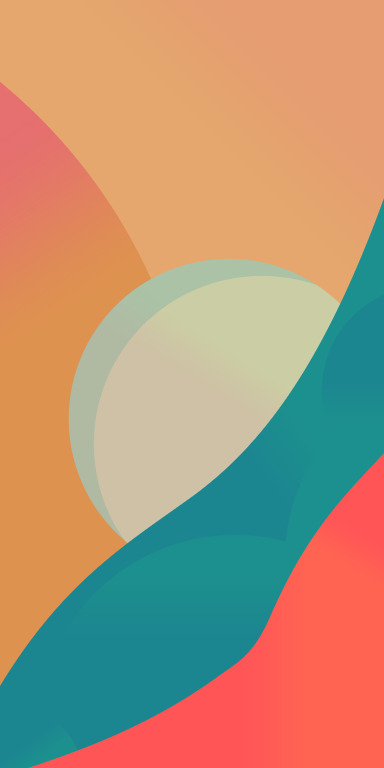
Give the GLSL for this background, as a WebGL 2 fragment shader.

```glsl
#version 300 es
precision highp float;
// Flat layered sunset: a diagonal sky, a round orange hill, a pale moon with
// a crescent rim, a teal wave with soft inner arcs and a coral foreground.
// Discs are distance functions; the wave edges are Hermite curves of x.

uniform vec2 u_resolution;
out vec4 outColor;

// Canvas space: x in 0..1, y in 0..2, origin at the lower left.
const vec2 CANVAS = vec2(1.0, 2.0);

// Discs: centre x, centre y, radius
const vec3 HILL       = vec3(-0.896, 0.693, 1.414);
const vec3 MOON       = vec3(0.596, 0.909, 0.417);
const vec3 MOON_FACE  = vec3(0.682, 0.844, 0.4375);
const vec3 LOW_ARC    = vec3(0.612, 0.094, 0.513);
const vec3 SIDE_ARC   = vec3(1.250, 0.542, 0.508);
const vec3 SHADE_ARC  = vec3(1.109, 0.984, 0.271);
const vec3 CORNER_ARC = vec3(-0.026, -0.057, 0.250);

// Wave knots: x, height, slope
const vec3 CREST[3] = vec3[3](vec3(0.0, 0.2135, 1.65), vec3(0.495, 0.703, 0.72),
                              vec3(1.0, 1.484, 2.75));
const vec3 SHORE[4] = vec3[4](vec3(0.073, 0.0, 0.33), vec3(0.573, 0.242, 0.73),
                              vec3(0.703, 0.393, 2.3), vec3(1.0, 0.82, 1.08));

// Colours
const vec3 SKY_GOLD    = vec3(0.898, 0.655, 0.431);
const vec3 SKY_PEACH   = vec3(0.898, 0.616, 0.443);
const vec3 HILL_ORANGE = vec3(0.870, 0.573, 0.312);
const vec3 HILL_PINK   = vec3(0.900, 0.437, 0.435);
const vec3 RIM_GREY    = vec3(0.690, 0.730, 0.640);
const vec3 RIM_GREEN   = vec3(0.670, 0.760, 0.650);
const vec3 FACE_SAND   = vec3(0.808, 0.757, 0.647);
const vec3 FACE_LIME   = vec3(0.796, 0.808, 0.643);
const vec3 TEAL_DEEP   = vec3(0.110, 0.525, 0.565);
const vec3 TEAL_LIGHT  = vec3(0.110, 0.565, 0.555);
const vec3 CORAL       = vec3(1.000, 0.333, 0.343);
const vec3 CORAL_WARM  = vec3(1.000, 0.388, 0.322);

// Antialiased coverage of the region where d < 0
float cover(float d) {
    float width = max(length(vec2(dFdx(d), dFdy(d))), 1e-6);
    return clamp(0.5 - d / width, 0.0, 1.0);
}

float disc(vec2 p, vec3 circle) {
    return cover(distance(p, circle.xy) - circle.z);
}

// Cubic through two knots with the given slopes
float hermite(float x, vec3 a, vec3 b) {
    float span = b.x - a.x;
    float t = (x - a.x) / span;
    float u = 1.0 - t;
    return u * u * ((1.0 + 2.0 * t) * a.y + t * span * a.z)
         + t * t * ((3.0 - 2.0 * t) * b.y - u * span * b.z);
}

float crestHeight(float x) {
    return x < CREST[1].x ? hermite(x, CREST[0], CREST[1])
                          : hermite(x, CREST[1], CREST[2]);
}

float shoreHeight(float x) {
    if (x < SHORE[1].x) return hermite(x, SHORE[0], SHORE[1]);
    if (x < SHORE[2].x) return hermite(x, SHORE[1], SHORE[2]);
    return hermite(x, SHORE[2], SHORE[3]);
}

// Soft ramp along a direction
float ramp(vec2 p, vec2 dir, float from, float to) {
    return smoothstep(from, to, dot(p, dir));
}

vec3 tealWave(vec2 p) {
    float light = ramp(p, vec2(0.8, 0.6), 0.98, 1.2);
    light = max(light, disc(p, SIDE_ARC));
    light = max(light, disc(p, LOW_ARC) * smoothstep(0.32, 0.53, p.y));
    light = max(light, disc(p, CORNER_ARC) * ramp(p, vec2(0.57, -0.82), -0.02, 0.05));
    light *= 1.0 - disc(p, SHADE_ARC) * smoothstep(0.88, 1.02, p.y);
    return mix(TEAL_DEEP, TEAL_LIGHT, light);
}

void main() {
    vec2 p = gl_FragCoord.xy / u_resolution * CANVAS;

    // Sky and hill
    vec3 color = mix(SKY_GOLD, SKY_PEACH, ramp(p, vec2(0.7), 1.5, 1.82));
    vec3 hill = mix(HILL_ORANGE, HILL_PINK, ramp(p, vec2(-0.55, 0.83), 0.86, 1.36));
    color = mix(color, hill, disc(p, HILL));

    // Moon: the face is clipped by the rim disc
    float glow = ramp(p, vec2(0.53, 0.85), 1.11, 1.27);
    vec3 moon = mix(mix(RIM_GREY, RIM_GREEN, glow),
                    mix(FACE_SAND, FACE_LIME, glow), disc(p, MOON_FACE));
    color = mix(color, moon, disc(p, MOON));

    // Wave and foreground
    color = mix(color, tealWave(p), cover(p.y - crestHeight(p.x)));
    float warmth = smoothstep(0.61, 0.81, p.x)
                 * (1.0 - ramp(p, vec2(0.6, 1.0), 1.06, 1.19));
    color = mix(color, mix(CORAL, CORAL_WARM, warmth), cover(p.y - shoreHeight(p.x)));

    outColor = vec4(color, 1.0);
}
```
